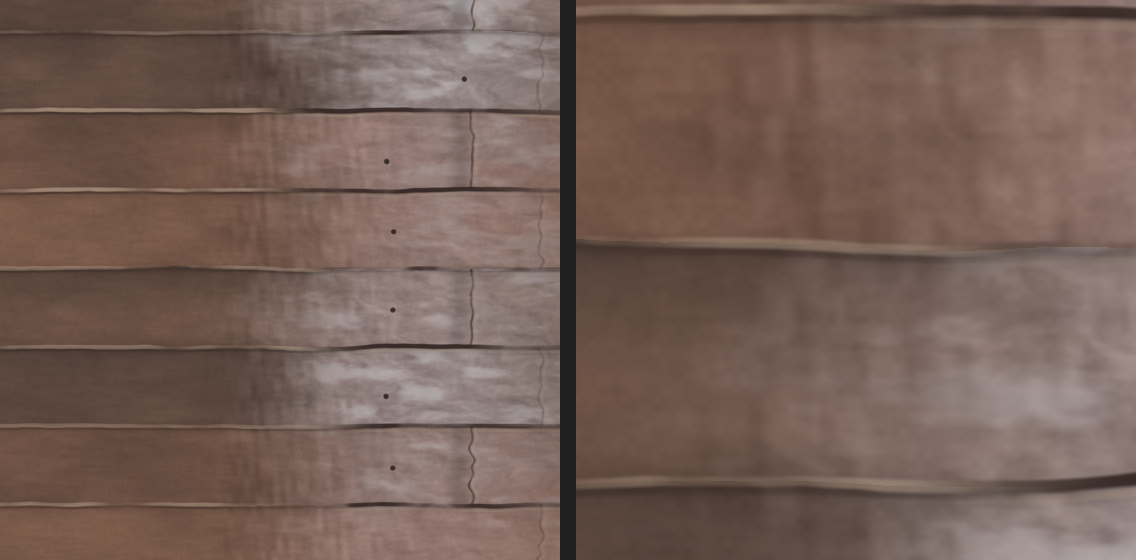
Left, the full canvas; right, a detail of the centre.
Give the GLSL for this texture, as a Shadertoy shader.

```glsl
// Worn, varnished floor boards running across the canvas, glossy on the right.
// Each board gets its own tint; layered value noise gives grain, scrapes and
// embossed varnish, and signed distances draw the seams, butt joints and nails.

#define BOARDS 7.12        // boards over the canvas height
#define FIRST_SEAM 0.099   // height of the lowest seam
#define SEAM_WIDTH 0.0030  // half width of a seam
#define SEAM_WOBBLE 0.075  // seam waviness, in boards
#define NAIL_RADIUS 0.0046
#define GLOSS_START 0.36   // where the reflected light begins
#define GLOSS_FULL 0.74    // where it is strongest
#define BUMP 0.50          // relief of the varnish

const vec3 DARK_WOOD  = vec3(0.360, 0.280, 0.245);
const vec3 WARM_WOOD  = vec3(0.455, 0.335, 0.275);
const vec3 GREY_GLOSS = vec3(0.580, 0.530, 0.525);
const vec3 WARM_GLOSS = vec3(0.570, 0.460, 0.430);
const vec3 GLINT      = vec3(0.740, 0.720, 0.730);
const vec3 WORN_EDGE  = vec3(0.690, 0.600, 0.520);
const vec3 GAP        = vec3(0.190, 0.140, 0.125);

float hash(vec2 p) {
    vec3 q = fract(vec3(p.xyx) * 0.1031);
    q += dot(q, q.yzx + 33.33);
    return fract((q.x + q.y) * q.z);
}

float noise(vec2 p) {
    vec2 i = floor(p), f = fract(p);
    f = f * f * (3.0 - 2.0 * f);
    return mix(mix(hash(i), hash(i + vec2(1, 0)), f.x),
               mix(hash(i + vec2(0, 1)), hash(i + vec2(1, 1)), f.x), f.y);
}

float fbm(vec2 p) {
    float sum = 0.0, amp = 0.5;
    for (int i = 0; i < 4; i++) {
        sum += amp * noise(p);
        p = p * 2.03 + 17.3;
        amp *= 0.5;
    }
    return sum / 0.9375;
}

// Soft band of the given half width around distance zero
float band(float d, float halfWidth) {
    float soft = max(0.0016, 0.75 / iResolution.y);
    return 1.0 - smoothstep(halfWidth - soft, halfWidth + soft, abs(d));
}

void mainImage(out vec4 fragColor, in vec2 fragCoord) {
    vec2 uv = fragCoord / iResolution.xy;

    // Board layout with slightly wavy seams
    float wobble = fbm(vec2(uv.x * 7.0, uv.y * 6.0 + 40.0)) - 0.5;
    float r = (uv.y - FIRST_SEAM) * BOARDS + wobble * SEAM_WOBBLE;
    float board = floor(r), seam = floor(r + 0.5);
    float seamDist = (r - seam) / BOARDS;
    float seed = hash(vec2(board + 20.0, 3.0));
    vec2 local = uv + vec2(seed * 9.0, board * 3.7 + 30.0);

    // Wood tint: warm and grey boards alternate slowly
    float warm = 0.5 + 0.5 * cos(6.2832 * (board - 3.3) / 4.0);
    float stain = fbm(local * vec2(5.0, 11.0)) - 0.5;
    warm = clamp(warm + 0.9 * stain, 0.0, 1.0);
    vec3 color = mix(DARK_WOOD, WARM_WOOD, warm) * (1.0 + 0.25 * stain);

    // Reflected light, uneven along its left border
    float gloss = smoothstep(GLOSS_START, GLOSS_FULL, uv.x + 0.22 * stain);
    gloss *= 1.0 - 0.35 * smoothstep(0.82, 1.0, uv.x);
    color = mix(color, mix(GREY_GLOSS, WARM_GLOSS, warm), gloss);

    // Grain, scrapes across the boards and embossed varnish
    float grain = fbm(local * vec2(22.0, 130.0)) - 0.5;
    float speckle = noise(uv * 210.0) - 0.5;
    color *= 1.0 + 0.09 * grain + 0.05 * speckle;
    float scrapeZone = smoothstep(0.34, 0.48, uv.x) * (1.0 - smoothstep(0.62, 0.78, uv.x));
    color += 0.07 * scrapeZone * (noise(local * vec2(95.0, 24.0) + uv.y * 6.0) - 0.5);
    vec2 skin = local * vec2(17.0, 32.0) + 2.0 * stain;
    float relief = fbm(skin) - fbm(skin + vec2(0.16, 0.22));
    color += BUMP * relief * (0.08 + gloss * mix(0.55, 0.25, warm));
    float glint = smoothstep(0.52, 0.76, fbm(local * vec2(11.0, 30.0) + 5.0));
    color = mix(color, GLINT, 0.65 * glint * gloss * (1.0 - 0.7 * warm));

    // Butt joints: clear on even boards, faint on odd ones
    float even = 1.0 - mod(board, 2.0);
    float jointX = mix(0.965, 0.842, even) + 0.012 * (noise(uv.yy * 45.0) - 0.5);
    float jointDist = uv.x - jointX;
    float jointWear = mix(0.25, 0.65, even) * (0.4 + 0.6 * noise(uv.yy * 60.0 + 8.0));
    color = mix(color, WORN_EDGE, 0.6 * jointWear * band(jointDist - 0.007, 0.0025));
    color = mix(color, GAP, jointWear * band(jointDist, 0.0020));
    color *= 1.0 - 0.16 * even * exp(-pow((jointDist + 0.022) / 0.018, 2.0));

    // Seams: pale worn edge on the left turning into a dark gap on the right
    float seamSeed = hash(vec2(seam + 7.0, 11.0));
    float wear = fbm(vec2(uv.x * 9.0, seam * 5.3 + 50.0));
    float turn = smoothstep(0.47, 0.63, uv.x + 0.14 * (seamSeed - 0.5));
    float width = SEAM_WIDTH * (0.6 + 0.9 * wear);
    float pale = (1.0 - turn) * mix(0.45, 1.0, seamSeed) * smoothstep(0.1, 0.6, wear);
    float open = turn * smoothstep(0.22, 0.55, wear) * (1.0 - 0.5 * smoothstep(0.82, 1.0, uv.x));
    color *= 1.0 - 0.22 * exp(-abs(seamDist + 0.004) / 0.006);
    color = mix(color, GAP, 0.5 * pale * band(seamDist + 0.006, 0.0018));
    color = mix(color, WORN_EDGE, 0.85 * pale * band(seamDist, width));
    color = mix(color, WORN_EDGE, 0.5 * turn * wear * band(seamDist + 0.008, 0.0025));
    color = mix(color, GAP, 0.9 * open * band(seamDist, width * 1.1));

    // One nail per board, in a loose column
    float nailX = mix(0.697, 0.833, step(4.5, board)) + 0.016 * (seed - 0.5);
    vec2 toNail = vec2(uv.x - nailX, (fract(r) - 0.36 - 0.14 * seed) / BOARDS);
    float hasNail = step(-0.5, board) * step(board, 5.5);
    color = mix(color, GAP, 0.9 * hasNail * band(length(toNail), NAIL_RADIUS));

    fragColor = vec4(clamp(color, 0.0, 1.0), 1.0);
}
```
